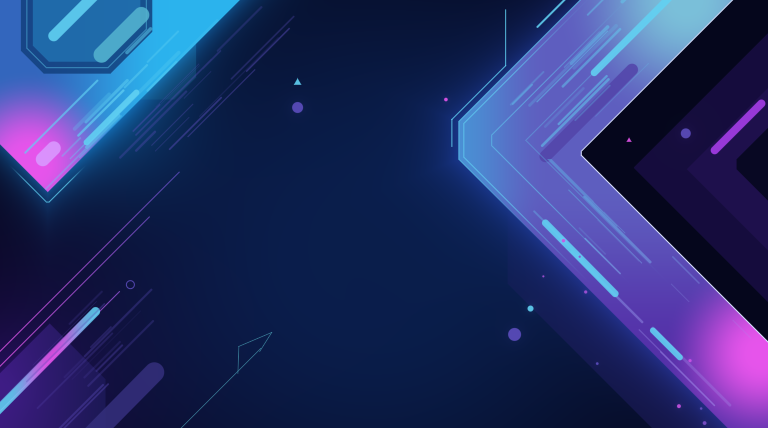
A Shadertoy shader for this background:

```glsl
// Neon tech backdrop: angular glowing panels, diagonal streaks and dots on deep navy.

const vec3 CYAN = vec3(.38, .82, .95), PINK = vec3(.9, .33, .92), VIOLET = vec3(.36, .3, .74);
const vec3 INDIGO = vec3(.13, .11, .38), NIGHT = vec3(.018, .025, .11);
vec3 c;     // colour so far
vec2 p;     // place, y down from the top, canvas 4.3 high
float soft; // half width of a smoothed edge

float hash(float n) { return fract(sin(n * 12.9898) * 43758.5453); }
float cover(float d) { return 1. - smoothstep(-soft, soft, d); }
void fill(float d, vec3 ink, float a) { c = mix(c, ink, a * cover(d)); }
void outline(float d, vec3 ink, float a) { fill(abs(d) - .005, ink, a); }
float away(float x, float y) { return length(p - vec2(x, y)); }

// Round stroke from (x, y)
void bar(float x, float y, float dx, float dy, float w, vec3 ink) {
  vec2 a = p - vec2(x, y), b = vec2(dx, dy);
  fill(length(a - b * clamp(dot(a, b) / dot(b, b), 0., 1.)) - w, ink, .88);
}

void disc(float x, float y, float r, vec3 ink) {
  float d = away(x, y);
  c += ink * .12 * exp(-d / r);
  fill(d - r, ink, .9);
}

void triangle(float x, float y, float r, vec3 ink) {
  fill(max(abs(p.x - x) * .87 - (p.y - y) * .5, p.y - y) - r, ink, .9);
}

// Left-pointing wedge: nose at x, diagonals at x+y = sum and x-y = diff
float wedge(float x, float sum, float diff) {
  return max(x - p.x, .7071 * max(sum - p.x - p.y, diff - p.x + p.y));
}

// Random parallel strokes in the box lo..hi; q.x runs across them
float streaks(vec2 q, float seed, vec2 lo, vec2 hi, float width) {
  float a = 0.;
  for (float i = 0.; i < 16.; i++) {
    float k = seed + i * 3.7;
    vec2 at = mix(lo, hi, vec2(hash(k), hash(k + 1.)));
    vec2 d = max(abs(q - at) - vec2(0, .15 + .65 * hash(k + 2.)), 0.);
    a = max(a, cover(length(d) * .7 - width * (.3 + hash(k + 3.))) * (.25 + .75 * hash(k + 4.)));
  }
  return a;
}

void mainImage(out vec4 fragColor, in vec2 fragCoord) {
  p = vec2(fragCoord.x, iResolution.y - fragCoord.y) / iResolution.y * 4.3;
  soft = 3. / iResolution.y;
  vec2 q = vec2(p.x + p.y, p.x - p.y);
  float low = smoothstep(1.8, 3.6, p.y);

  // Navy field with corner glows
  c = mix(vec3(.036, .115, .29), NIGHT, smoothstep(.6, 4.3, away(3.8, 2.5)));
  c += vec3(.01, .13, .18) * exp(-1.5 * dot(p - 1.15, p - 1.15));
  c += vec3(.16, .04, .3) * exp(-1.2 * away(.1, 3.9));

  // Upper left panel
  fill(max(max(p.x - 1.97, p.y - 1.), q.x - 2.75), vec3(.06, .22, .36), .75);
  float corner = .7071 * max(q.x - 2.41, -q.y - 1.45);
  c += vec3(.03, .22, .32) * exp(-max(corner, 0.) * 6.);
  vec3 sheen = mix(vec3(.2, .4, .74), vec3(.17, .7, .93), smoothstep(.3, 1.7, p.x));
  fill(corner, mix(PINK, sheen, smoothstep(.15, .95, away(.3, 1.65))), 1.);
  float plate = max(max(abs(p.x - .87) - .66, p.y - .74), .7 * max(q.x - 1.85, -q.y - .3));
  fill(plate, vec3(.07, .25, .49), .85);
  fill(plate + .12, vec3(.13, .45, .7), .8);
  outline(plate + .06, CYAN, .5);
  bar(.54, .36, .4, -.4, .055, CYAN);
  bar(1.02, .55, .4, -.4, .08, CYAN * .85);
  bar(.87, 1.43, .5, -.5, .03, CYAN);
  bar(.43, 1.6, .11, -.11, .07, vec3(.85, .6, 1));
  c = mix(c, CYAN, .7 * cover(corner) * streaks(q, 4., vec2(1.75, -1.2), vec2(2.4, 1.8), .016));
  c = mix(c, VIOLET, .5 * streaks(q, 31., vec2(2.5, -.2), vec2(3.3, 2.2), .009));
  outline(max(corner - .08, p.y - 2.03), CYAN, .8 * smoothstep(1.65, 1.85, p.y));

  // Lower left panel, rays and capsules
  float slab = max(p.x - 1.06, .7 * max(q.y + 2.75, 3.75 - q.x));
  fill(slab, mix(vec3(.28, .13, .58), INDIGO, p.x), .7);
  for (float i = 0.; i < 3.; i++)
    bar(0., 3.53 + .15 * i * i, 1.8 - .3 * i, .3 * i - 1.8, .005, mix(PINK, VIOLET, p.x / 1.8));
  bar(-.1, 4.2, 1.06, -1.07, .045, mix(PINK, CYAN, smoothstep(0., .45, abs(p.x - .52))));
  bar(.9, 4.4, .65, -.66, .1, vec3(.2, .18, .48));
  bar(1.82, 4.3, .8, -.8, .003, CYAN * .7);
  bar(2.4, 3.48, .33, -.14, .003, CYAN * .7);
  bar(2.4, 3.48, -.01, .27, .003, CYAN * .7);
  bar(2.73, 3.34, -.12, .19, .003, CYAN * .7);
  c = mix(c, VIOLET, .4 * streaks(q, 72., vec2(3.9, -3.6), vec2(5.6, -2), .008));

  // Right chevron band over its shadow panel
  float outer = wedge(4.61, 5.83, 3.01), inner = wedge(5.84, 7.36, 4.28);
  fill(wedge(5.1, 6., 2.25), INDIGO, .45 * low);
  c += vec3(.06, .1, .26) * exp(-max(outer, 0.) * 4.);
  vec3 band = mix(vec3(.29, .56, .83), vec3(.37, .37, .75), smoothstep(4.6, 5.5, p.x));
  band = mix(vec3(.48, .75, .85), band, smoothstep(.1, 1.3, away(6.9, 0.)));
  band = mix(band, vec3(.33, .19, .66), low);
  fill(outer, mix(PINK, band, smoothstep(.1, 1., away(7.65, 3.55))), 1.);
  bar(5.48, 1.57, .87, -.87, .06, VIOLET * .9);
  float strokes = p.y < 1.6 ? streaks(q, 5., vec2(6, 4.3), vec2(7.25, 6.9), .014)
    : streaks(q.yx, 55., vec2(3.1, 7.2), vec2(4.2, 11.4), .012);
  c = mix(c, mix(CYAN, PINK, .5 * low), .55 * cover(outer) * strokes);
  for (float i = 0.; i < 3.; i++)
    outline(outer + .05 + .28 * i, CYAN, (.75 - .2 * i) * (1. - smoothstep(.5, 1.5, abs(p.y - 1.4))));
  bar(5.97, .73, .78, -.78, .035, CYAN);
  bar(5.48, 2.24, .7, .71, .035, CYAN);
  bar(6.56, 3.32, .27, .27, .03, CYAN);
  outline(outer, CYAN, .75 - .75 * smoothstep(1.5, 2.6, p.y));

  // Dark hollow with nested purple plates
  fill(inner, NIGHT, 1.);
  fill(wedge(6.37, 8.05, 4.68), vec3(.1, .055, .27), .8);
  fill(wedge(6.75, 8.6, 5.2), vec3(.14, .07, .34), .6);
  fill(wedge(7.4, 9., 5.7), NIGHT, .85);
  outline(inner, vec3(.85, .88, 1), 1.);
  bar(7.18, 1.51, .47, -.47, .04, vec3(.66, .24, .92));

  // Circuit trace beside the chevron
  bar(4.54, 1.47, 0., -.27, .005, CYAN);
  bar(4.54, 1.2, .54, -.54, .005, CYAN);
  bar(5.08, .66, 0., -.56, .005, CYAN);
  bar(5.4, .27, .35, -.35, .01, CYAN);

  // Dots and triangles
  disc(2.99, 1.08, .055, VIOLET);
  disc(5.17, 3.36, .065, VIOLET);
  disc(6.89, 1.34, .05, VIOLET);
  disc(5.33, 3.1, .03, CYAN);
  disc(4.48, 1., .018, PINK);
  outline(away(1.31, 2.86) - .04, VIOLET, .9);
  triangle(2.99, .83, .022, CYAN);
  triangle(6.32, 1.41, .015, PINK);
  for (float i = 0.; i < 12.; i++) {
    float x = 5.3 + 2.2 * hash(i + 9.);
    disc(x, x - 3.4 + 1.1 * hash(i + 40.), .008 + .012 * hash(i + 70.), mix(VIOLET, PINK, hash(i)));
  }
  fragColor = vec4(clamp(c, 0., 1.), 1);
}
```
